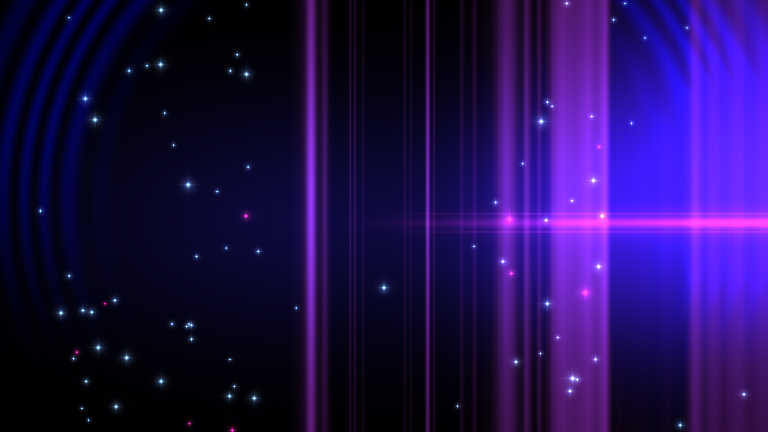
Give the GLSL for this background, as a Shadertoy shader.

```glsl
// Violet light curtains over a deep blue glow, with faint rings, a pink flare and scattered stars.

const float ASPECT = 16.0 / 9.0;
const vec3 NAVY = vec3(0.05, 0.035, 0.24);
const vec3 ELECTRIC_BLUE = vec3(0.24, 0.09, 1.00);
const vec3 RING_BLUE = vec3(0.00, 0.005, 0.34);
const vec3 DIM_PURPLE = vec3(0.42, 0.12, 0.52);
const vec3 BRIGHT_VIOLET = vec3(0.52, 0.19, 0.82);
const vec3 FLARE_PINK = vec3(0.72, 0.12, 0.55);
const vec3 STAR_BLUE = vec3(0.50, 0.72, 0.95);
const vec3 STAR_PINK = vec3(0.95, 0.15, 0.65);
const float FLARE_Y = 0.484;
const vec2 RING_CENTER = vec2(0.5, 0.53);
const int STAR_COUNT = 84;

// Curtain rays: x position, half width, strength
const int RAY_COUNT = 15;
const vec3 RAYS[RAY_COUNT] = vec3[](
    vec3(0.405, 0.0065, 0.95), vec3(0.423, 0.0050, 0.38), vec3(0.456, 0.0015, 0.35),
    vec3(0.462, 0.0015, 0.35), vec3(0.473, 0.0012, 0.25), vec3(0.527, 0.0012, 0.28),
    vec3(0.535, 0.0012, 0.24), vec3(0.557, 0.0028, 0.85), vec3(0.565, 0.0014, 0.35),
    vec3(0.601, 0.0030, 0.22), vec3(0.618, 0.0030, 0.25), vec3(0.660, 0.0130, 0.72),
    vec3(0.686, 0.0050, 0.60), vec3(0.702, 0.0030, 0.35), vec3(0.904, 0.0070, 0.45));

float hash(float n) {
    return fract(sin(n * 127.1) * 43758.5);
}

float noise1(float x) {
    float i = floor(x);
    return mix(hash(i), hash(i + 1.0), smoothstep(0.0, 1.0, x - i));
}

float bell(float d, float width) {
    float t = d / width;
    return exp(-t * t);
}

vec3 backdrop(vec2 uv) {
    vec3 col = NAVY * bell(uv.y - 0.49, 0.27) * smoothstep(-0.1, 0.42, uv.x);
    float ramp = smoothstep(0.5, 0.98, uv.x);
    float rise = bell(uv.y - mix(0.5, 0.61, ramp), mix(0.25, 0.38, ramp));
    return col + ELECTRIC_BLUE * ramp * rise;
}

// Concentric arcs, strongest in the upper corners
float rings(vec2 uv) {
    float r = length((uv - RING_CENTER) * vec2(ASPECT, 1.0));
    float ripple = 0.55 + 0.45 * cos(r * 105.0 + 1.5 * sin(r * 23.0));
    float span = smoothstep(0.60, 0.78, r) * (1.0 - smoothstep(0.86, 1.08, r));
    return ripple * span * smoothstep(0.12, 0.75, uv.y);
}

float curtain(float x) {
    float light = 0.0;
    for (int i = 0; i < RAY_COUNT; i++) {
        light += RAYS[i].z * bell(x - RAYS[i].x, RAYS[i].y);
    }
    // Soft halo with a hard left side, then the wide bands
    light += 0.16 * smoothstep(0.374, 0.395, x) * (1.0 - smoothstep(0.40, 0.44, x));
    float fine = noise1(x * 260.0);
    float broad = noise1(x * 85.0);
    float mainBand = smoothstep(0.708, 0.722, x) * (1.0 - smoothstep(0.787, 0.799, x));
    light += mainBand * (0.62 + 0.22 * broad + 0.18 * smoothstep(0.74, 0.79, x));
    light += smoothstep(0.89, 0.915, x) * (0.42 + 0.12 * broad);
    light += smoothstep(0.58, 0.66, x) * (0.10 * broad + 0.07 * fine);
    return light;
}

vec3 flare(vec2 uv) {
    float d = uv.y - FLARE_Y;
    float reach = smoothstep(0.42, 1.0, uv.x);
    float core = 0.75 * bell(d, 0.010) + 0.35 * bell(d, 0.032);
    float edges = bell(abs(d) - 0.021, 0.0018);
    return FLARE_PINK * (core * reach + 0.28 * edges * smoothstep(0.45, 0.75, uv.x));
}

vec3 stars(vec2 uv) {
    vec3 sum = vec3(0.0);
    for (int i = 0; i < STAR_COUNT; i++) {
        float id = float(i) + 1.0;
        // Two dense clusters with a sparse field between them
        float pick = hash(id + 0.13);
        float along = hash(id + 0.37);
        float x = pick < 0.46 ? mix(0.07, 0.34, along)
                : pick < 0.80 ? mix(0.64, 0.84, along) : mix(0.0, 1.0, along);
        vec2 d = abs((uv - vec2(x, hash(id + 0.71))) * vec2(ASPECT, 1.0));
        float size = mix(0.0018, 0.0048, pow(hash(id + 0.53), 2.0));
        float glow = bell(length(d), size) + 0.28 * bell(length(d), size * 3.2);
        float cross = bell(d.x, size * 0.35) * exp(-d.y / (size * 2.0))
                    + bell(d.y, size * 0.35) * exp(-d.x / (size * 2.0));
        vec3 tint = hash(id + 0.91) < 0.09 ? STAR_PINK : STAR_BLUE;
        sum += tint * (glow + 0.35 * cross);
    }
    return sum;
}

void mainImage(out vec4 fragColor, in vec2 fragCoord) {
    vec2 uv = fragCoord / iResolution.xy;
    vec3 col = backdrop(uv) + RING_BLUE * rings(uv);

    // Curtains turn from purple at the ends to violet in the middle
    vec3 rayColor = mix(DIM_PURPLE, BRIGHT_VIOLET, bell(uv.y - 0.53, 0.33));
    vec3 rays = rayColor * curtain(uv.x) * mix(0.72, 1.0, bell(uv.y - 0.55, 0.42));
    col = max(col, rays) + 0.38 * min(col, rays);

    col += flare(uv) + stars(uv);
    fragColor = vec4(clamp(col, 0.0, 1.0), 1.0);
}
```
